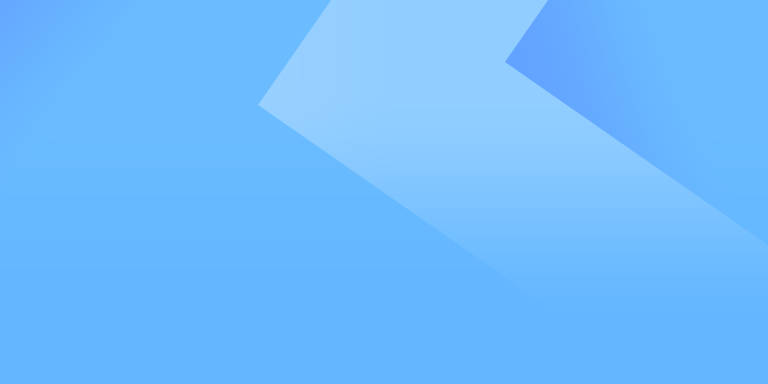
A WebGL 1 fragment shader for this background:

```glsl
precision highp float;
// Pale folded ribbon with a soft inner shadow on a sky-blue gradient.

uniform vec2 u_resolution;

const vec3 SKY_LOW = vec3(0.388, 0.714, 1.0);
const vec3 SKY_HIGH = vec3(0.418, 0.737, 1.0);
const vec3 SHADE = vec3(0.385, 0.640, 1.0);
const vec3 WHITE = vec3(1.0);

const vec2 FOLD_AXIS = vec2(0.8207, -0.5713);  // direction of the long edges
const vec2 OUTER_CORNER = vec2(0.672, 0.7266);
const vec2 INNER_CORNER = vec2(1.315, 0.8385);

// Smooth coverage of the right-angled wedge that opens up and right.
float wedge(vec2 p, vec2 corner, vec2 axis, float pixel) {
  vec2 q = p - corner;
  float inside = min(dot(q, axis), dot(q, vec2(-axis.y, axis.x)));
  return smoothstep(-0.7 * pixel, 0.7 * pixel, inside);
}

// Fades from 1 to 0 along a direction, between two distances from a point.
float fadeAlong(vec2 p, vec2 from, vec2 direction, float near, float far) {
  return 1.0 - smoothstep(near, far, dot(p - from, normalize(direction)));
}

void main() {
  // Canvas height is one unit.
  float pixel = 1.0 / u_resolution.y;
  vec2 p = gl_FragCoord.xy * pixel;

  // Sky
  vec3 sky = mix(SKY_LOW, SKY_HIGH, smoothstep(0.1, 0.8, p.y));

  // Darker top left corner
  float cornerShade = fadeAlong(p, vec2(0.0, 1.0), vec2(1.0, -0.9), -0.12, 0.36);
  vec3 color = mix(sky, SHADE, cornerShade);

  // Ribbon, brightest at its left tip and dissolving downwards
  float glow = mix(0.30, 0.26, smoothstep(0.67, 1.05, p.x));
  glow *= smoothstep(0.14, 0.76, p.y);
  float ribbon = wedge(p, OUTER_CORNER, FOLD_AXIS, pixel);
  color = mix(color, WHITE, ribbon * glow);

  // Opening inside the fold, shaded next to its corner
  float foldShade = fadeAlong(p, INNER_CORNER, vec2(0.95, 0.3), 0.02, 0.47);
  float opening = wedge(p, INNER_CORNER, FOLD_AXIS, pixel);
  color = mix(color, mix(sky, SHADE, foldShade), opening);

  gl_FragColor = vec4(color, 1.0);
}
```
